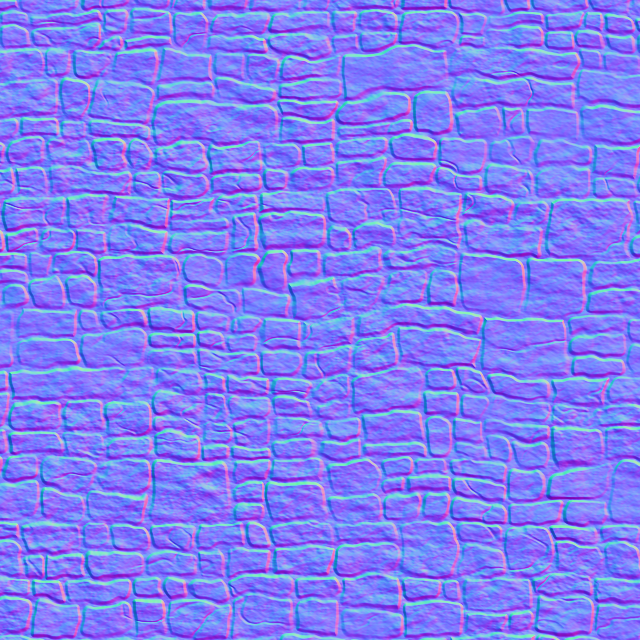
A WebGL 1 fragment shader for this texture map:

```glsl
precision highp float;

uniform vec2 u_resolution;

// Layout, in units of the canvas
const float COURSES = 10.0;
const float BLOCKS = 4.6;
const float SEAM_JITTER = 0.42;
const float SPLIT_CHANCE = 0.84;
const vec2 SPLITTABLE = vec2(0.1, 0.06);
const float GAP = 0.0005;
const float CORNER = 0.015;
const float SKEW = 0.09;

// Relief
const float BEVEL_TOP = 0.005;
const float BEVEL_BOTTOM = 0.0068;
const float STONE_HEIGHT = 0.0046;
const float LEAN = 0.03;
const float TILT = 0.05;
const float ROUGHNESS = 0.0088;
const vec2 GRAIN = vec2(34.0, 56.0);
const float CRACK_DEPTH = 0.0018;
const float SAMPLE_STEP = 0.001;

float hash(vec2 p) {
  return fract(sin(dot(p, vec2(127.1, 311.7))) * 43758.545);
}

float noise(vec2 p) {
  vec2 i = floor(p);
  vec2 f = fract(p);
  f = f * f * f * (f * (f * 6.0 - 15.0) + 10.0);
  float low = mix(hash(i), hash(i + vec2(1.0, 0.0)), f.x);
  float high = mix(hash(i + vec2(0.0, 1.0)), hash(i + 1.0), f.x);
  return mix(low, high, f.y);
}

float fbm(vec2 p) {
  float sum = 0.0;
  float amplitude = 0.5;
  for (int i = 0; i < 4; i++) {
    sum += amplitude * noise(p);
    p = mat2(0.96, 0.28, -0.28, 0.96) * p * 1.85 + 7.1;
    amplitude *= 0.53;
  }
  return sum;
}

vec2 noise2(vec2 p) {
  return vec2(noise(p), noise(p + 41.7)) - 0.5;
}

float seam(float i, float seed) {
  return i + (hash(vec2(i, seed)) - 0.5) * SEAM_JITTER;
}

// Jittered interval around v: lower seam, upper seam, index
vec3 interval(float v, float seed) {
  float i = floor(v);
  i += step(seam(i + 1.0, seed), v) + step(seam(i, seed), v) - 1.0;
  return vec3(seam(i, seed), seam(i + 1.0, seed), i);
}

float roundedBox(vec2 q, vec2 halfSize, float radius) {
  vec2 d = abs(q) - halfSize + radius;
  return length(max(d, 0.0)) + min(max(d.x, d.y), 0.0) - radius;
}

float wallHeight(vec2 uv) {
  // Wavy courses with ragged stone edges
  vec2 p = uv + noise2(uv * 5.0) * vec2(0.02, 0.024);
  p += noise2(uv * 21.0 + 3.0) * 0.012 + noise2(uv * 62.0) * 0.005;

  // Coarse blocks in staggered courses
  vec3 row = interval(p.y * COURSES, 4.3);
  float shift = row.z * 0.37;
  vec3 column = interval(p.x * BLOCKS + shift, row.z + 20.0);
  vec2 lo = vec2((column.x - shift) / BLOCKS, row.x / COURSES);
  vec2 hi = vec2((column.y - shift) / BLOCKS, row.y / COURSES);
  vec2 id = vec2(column.z, row.z);

  // Random splits turn each block into stones, sparing the small ones
  for (int k = 0; k < 4; k++) {
    vec2 size = hi - lo;
    bool upright = size.x > size.y * mix(1.5, 2.6, hash(id + 3.1));
    bool small = upright ? size.x < SPLITTABLE.x : size.y < SPLITTABLE.y;
    if (small || (k > 0 && hash(id + 7.3) > SPLIT_CHANCE)) break;
    vec2 cut = mix(lo, hi, mix(0.32, 0.68, hash(id + 5.7)));
    float side = upright ? step(cut.x, p.x) : step(cut.y, p.y);
    vec2 axis = upright ? vec2(1.0, 0.0) : vec2(0.0, 1.0);
    lo = mix(lo, cut, axis * side);
    hi = mix(hi, cut, axis * (1.0 - side));
    id = id * 1.3 + vec2(side * 11.0 + 3.0, float(k) + side * 5.0);
  }

  // Stone outline, slightly skewed inside its cell
  vec2 q = p - 0.5 * (lo + hi);
  vec2 halfSize = 0.5 * (hi - lo) - GAP;
  float radius = min(CORNER * mix(0.3, 1.2, hash(id + 1.9)), 0.6 * min(halfSize.x, halfSize.y));
  vec2 lean = (vec2(hash(id + 2.2), hash(id + 8.4)) - 0.5) * 2.0;
  vec2 skewed = q + q.yx * lean * SKEW * vec2(2.2, 0.7);
  float outline = max(roundedBox(q, halfSize, radius), roundedBox(skewed, halfSize, radius));

  // Beveled face with its own height and tilt; joints fade here and there
  float upper = smoothstep(-halfSize.y, halfSize.y, q.y);
  float bevel = mix(BEVEL_BOTTOM, BEVEL_TOP, upper);
  float face = smoothstep(0.0, bevel, -outline);
  float wear = mix(0.4, 1.5, noise(uv * 17.0 + 80.0));
  float top = STONE_HEIGHT * mix(0.75, 1.25, hash(id + 6.6)) * wear;
  top += q.y * LEAN + dot(q, lean.yx * vec2(0.5, 1.0)) * TILT;

  // Rough grain in patches and a few cracks, drawn out along the courses
  float grain = fbm(uv * GRAIN) * mix(0.6, 1.4, noise(uv * 9.0 + 15.0));
  float vein = abs(fbm(uv * vec2(9.0, 14.0) + 60.0) - 0.47);
  float crack = smoothstep(0.035, 0.0, vein) * smoothstep(0.4, 0.65, noise(uv * 8.0 + 30.0));
  return face * (top - crack * CRACK_DEPTH) + grain * ROUGHNESS;
}

void main() {
  vec2 uv = gl_FragCoord.xy / min(u_resolution.x, u_resolution.y);
  vec2 e = vec2(SAMPLE_STEP, 0.0);
  vec2 slope = vec2(wallHeight(uv + e.xy) - wallHeight(uv - e.xy),
                    wallHeight(uv + e.yx) - wallHeight(uv - e.yx)) / (2.0 * SAMPLE_STEP);
  vec3 normal = normalize(vec3(-slope, 1.0));
  gl_FragColor = vec4(normal * 0.5 + 0.5, 1.0);
}
```
